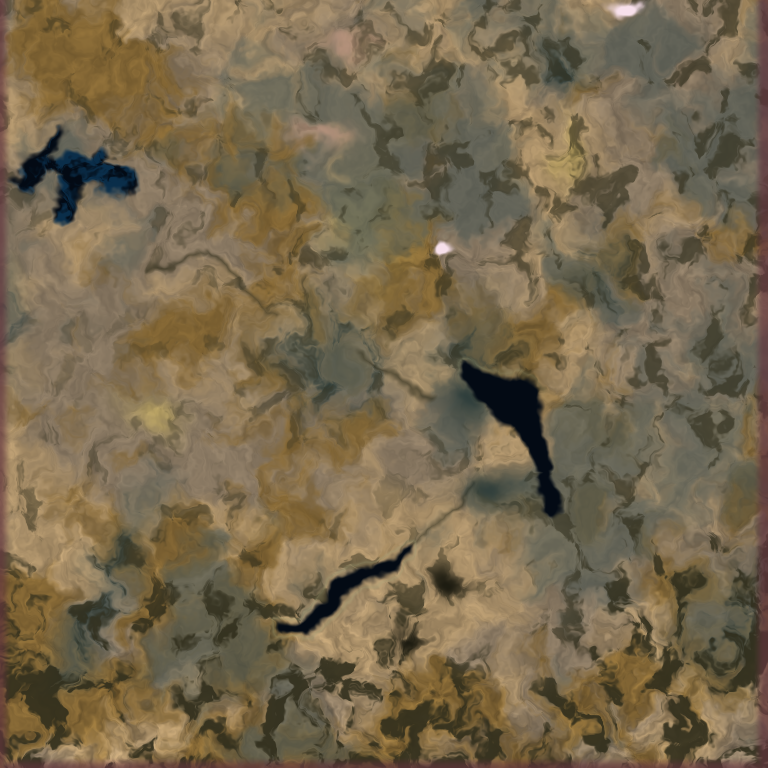
Give the GLSL for this texture, as a Shadertoy shader.

```glsl
const vec3 GREY_TAN = vec3(0.53, 0.465, 0.38);
const vec3 SAND = vec3(0.67, 0.565, 0.41);
const vec3 OCHRE = vec3(0.50, 0.39, 0.20);
const vec3 YELLOW = vec3(0.74, 0.65, 0.35);
const vec3 SLATE = vec3(0.30, 0.34, 0.32);
const vec3 MARSH = vec3(0.15, 0.22, 0.22);
const vec3 OLIVE = vec3(0.19, 0.18, 0.11);
const vec3 DEEP = vec3(0.01, 0.04, 0.08);
const vec3 BLUE = vec3(0.04, 0.18, 0.29);
const vec3 SHORE = vec3(0.64, 0.65, 0.49);
const vec3 CLOUD = vec3(0.97, 0.88, 0.92);
const vec3 PINK = vec3(0.77, 0.60, 0.52);
const vec3 BORDER = vec3(0.38, 0.20, 0.24);

float hash(vec2 p) {
    vec3 q = fract(p.xyx * 0.1031);
    q += dot(q, q.yzx + 33.33);
    return fract((q.x + q.y) * q.z);
}

float noise(vec2 p) {
    vec2 i = floor(p), f = fract(p), e = vec2(0, 1);
    f = f * f * (3.0 - 2.0 * f);
    return mix(mix(hash(i), hash(i + e.yx), f.x),
               mix(hash(i + e.xy), hash(i + e.yy), f.x), f.y);
}

float fbm(vec2 p, int octaves) {
    float sum = 0.0, amp = 0.5, total = 0.0;
    for (int i = 0; i < octaves; i++) {
        sum += amp * noise(p);
        total += amp;
        amp *= 0.55;
        p = mat2(1.6, 1.2, -1.2, 1.6) * p + 17.3;
    }
    return sum / total;
}

// Soft ellipse: center in xy, radii in zw
float spot(vec2 p, vec4 s) {
    vec2 d = (p - s.xy) / s.zw;
    return exp(-dot(d, d));
}

// Signed distance to a tapered stroke from ends.xy to ends.zw
float stroke(vec2 p, vec4 ends, float ra, float rb) {
    vec2 d = ends.zw - ends.xy, r = p - ends.xy;
    float t = clamp(dot(r, d) / dot(d, d), 0.0, 1.0);
    return length(r - d * t) - mix(ra, rb, t);
}

float fill(float dist, float blur) {
    return 1.0 - smoothstep(-blur, blur, dist);
}

float riverDistance(vec2 p) {
    float d = stroke(p, vec4(0.368, 0.177, 0.402, 0.183), 0.006, 0.009);
    d = min(d, stroke(p, vec4(0.402, 0.183, 0.442, 0.232), 0.008, 0.011));
    return min(d, stroke(p, vec4(0.442, 0.232, 0.532, 0.282), 0.01, 0.005));
}

float lakeDistance(vec2 p) {
    float d = stroke(p, vec4(0.61, 0.518, 0.665, 0.475), 0.012, 0.03);
    d = min(d, stroke(p, vec4(0.675, 0.48, 0.705, 0.395), 0.027, 0.012));
    return min(d, stroke(p, vec4(0.705, 0.395, 0.713, 0.338), 0.006, 0.012));
}

float pondDistance(vec2 p) {
    float d = stroke(p, vec4(0.032, 0.768, 0.076, 0.82), 0.016, 0.007);
    d = min(d, stroke(p, vec4(0.05, 0.79, 0.15, 0.755), 0.011, 0.02));
    return min(d, stroke(p, vec4(0.135, 0.795, 0.078, 0.722), 0.009, 0.014));
}

float streamDistance(vec2 p) {
    float d = stroke(p, vec4(0.2, 0.655, 0.275, 0.675), 0.003, 0.002);
    d = min(d, stroke(p, vec4(0.275, 0.675, 0.355, 0.578), 0.003, 0.001));
    d = min(d, stroke(p, vec4(0.475, 0.535, 0.565, 0.483), 0.002, 0.004));
    return min(d, stroke(p, vec4(0.535, 0.285, 0.62, 0.365), 0.001, 0.003));
}

float marshCover(vec2 p) {
    float m = spot(p, vec4(0.44, 0.53, 0.075, 0.06)) + 0.7 * spot(p, vec4(0.62, 0.56, 0.05, 0.05));
    m += fill(stroke(p, vec4(0.21, 0.37, 0.09, 0.13), 0.005, 0.025), 0.04);
    m += 0.8 * spot(p, vec4(0.94, 0.19, 0.06, 0.07)) + 0.6 * spot(p, vec4(0.79, 0.65, 0.035, 0.07));
    m += 0.9 * spot(p, vec4(0.725, 0.9, 0.025, 0.03)) + 0.7 * spot(p, vec4(0, 0.6, 0.03, 0.08));
    return min(m, 1.0);
}

void mainImage(out vec4 fragColor, in vec2 fragCoord) {
    vec2 p = fragCoord / iResolution.xy;
    vec2 warp = vec2(fbm(p * 22.0, 4), fbm(p * 22.0 + 71.0, 4)) - 0.5;
    vec2 q = p + 0.07 * warp, bank = p + 0.035 * warp;
    float fine = fbm(p * vec2(75, 58) + 6.0 * warp, 3);
    float clumps = fbm(q * vec2(36, 30) + 9.0, 4);

    // Dry ground, ochre south and yellow fields
    vec3 col = mix(GREY_TAN, SAND, smoothstep(0.43, 0.68, fbm(q * 7.0, 6)));
    float south = smoothstep(0.42, 0.0, p.y);
    col = mix(col, OCHRE, smoothstep(0.5, 0.7, fbm(q * 9.0 + 41.0, 6) + 0.16 * south * (1.0 - p.x)));
    float fields = spot(q, vec4(0.47, 0.71, 0.05, 0.07)) + spot(q, vec4(0.74, 0.8, 0.018, 0.035))
        + spot(q, vec4(0.2, 0.46, 0.04, 0.025));
    col = mix(col, YELLOW, 0.65 * fields);

    // Smooth plains against rough, speckled country
    float plains = spot(p, vec4(0.47, 0.37, 0.15, 0.12)) + spot(p, vec4(0.14, 0.57, 0.16, 0.17))
        + spot(p, vec4(0.67, 0.2, 0.09, 0.12));
    float rough = (0.35 + 0.65 * south + 0.2 * p.x) * (1.0 - 0.75 * min(plains, 1.0));
    col *= 1.0 + (fine - 0.5) * (0.22 + 0.45 * rough);

    // Slate stains, marsh and dark scrub
    float marsh = marshCover(q), stain = smoothstep(0.54, 0.72, fbm(q * 6.5 + 93.0, 5));
    col = mix(col, SLATE, max(0.65 * stain, 0.8 * marsh));
    col = mix(col, MARSH, 0.85 * marsh * smoothstep(0.44, 0.64, clumps));
    float scrub = smoothstep(0.57, 0.72, clumps + 0.11 * (rough - 0.4));
    col = mix(col, OLIVE, scrub * min(rough + 0.1, 0.9));

    // Streams, lakes and their pale banks
    col = mix(col, OLIVE, 0.65 * fill(streamDistance(bank), 0.005));
    float river = riverDistance(bank), lake = lakeDistance(bank);
    float rim = fill(abs(river - 0.006), 0.005);
    rim = max(rim, fill(abs(lake - 0.005), 0.005) * smoothstep(0.47, 0.53, p.y));
    col = mix(col, SHORE, 0.6 * rim);
    float shallows = spot(bank, vec4(0.645, 0.36, 0.042, 0.024)) + spot(bank, vec4(0.605, 0.485, 0.027, 0.035));
    col = mix(col, MARSH, 0.9 * shallows);
    float pools = spot(bank, vec4(0.585, 0.24, 0.03, 0.018)) + spot(bank, vec4(0.54, 0.17, 0.025, 0.016));
    col = mix(col, OLIVE * 0.6, pools * smoothstep(0.38, 0.55, clumps));
    vec3 pond = mix(DEEP, BLUE, smoothstep(0.35, 0.65, fine));
    col = mix(col, pond, fill(pondDistance(p + 0.06 * warp), 0.006));
    col = mix(col, DEEP, fill(min(river, lake), 0.004));

    // Pink haze, bright clouds and dusky border
    float haze = spot(q, vec4(0.41, 0.83, 0.035, 0.015)) + spot(q, vec4(0.45, 0.94, 0.03, 0.015));
    col = mix(col, PINK, 0.7 * haze);
    float cloud = spot(bank, vec4(0.582, 0.678, 0.016, 0.01)) + spot(bank, vec4(0.815, 0.992, 0.024, 0.013));
    col = mix(col, CLOUD, smoothstep(0.2, 0.75, cloud));
    float edge = max(smoothstep(0.98, 0.995, p.x), smoothstep(0.015, 0.0, min(p.x, p.y)));
    fragColor = vec4(mix(col, BORDER, 0.65 * edge), 1.0);
}
```
